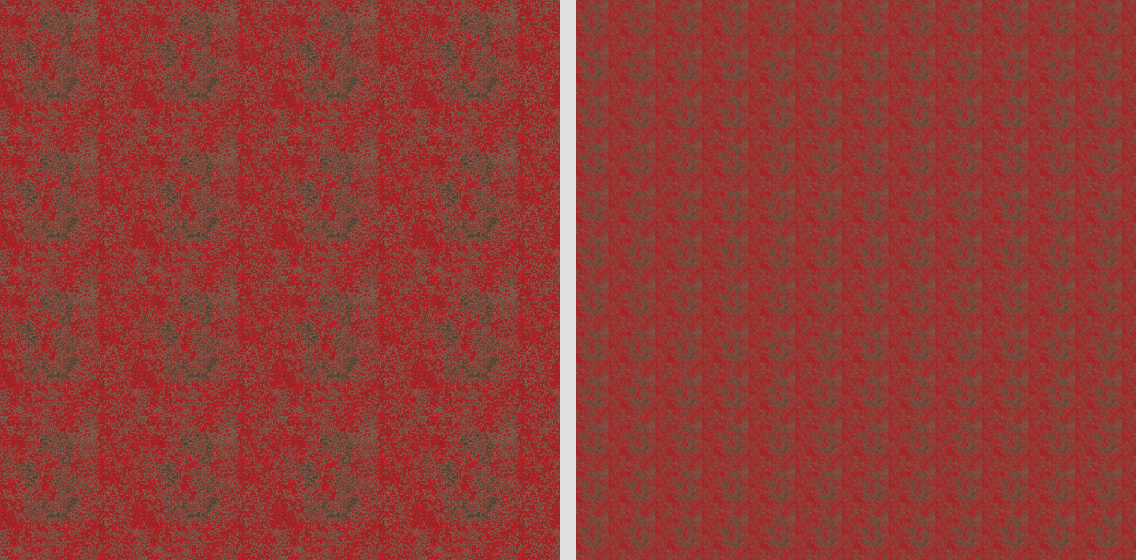
Left: one tile. Right: repeated 3 by 3.
Reproduce this texture procedurally as a WebGL 2 fragment shader.

```glsl
#version 300 es
precision highp float;
// Worn red paint flaking off brown ground, in a four by four grid of equal tiles.

uniform vec2 u_resolution;
out vec4 fragColor;

const float REPEATS = 4.0;
const vec3 PAINT = vec3(0.69, 0.12, 0.14);
const vec3 PAINT_SHADE = vec3(0.62, 0.135, 0.14);
const vec3 RIM = vec3(0.505, 0.345, 0.29);
const vec3 GROUND = vec3(0.385, 0.29, 0.225);
const vec3 GROUND_DARK = vec3(0.31, 0.255, 0.20);
const vec3 DUST = vec3(0.53, 0.41, 0.34);

const float WEAR_BIAS = 0.02;      // higher exposes more ground
const float CLOUD_WEAR = 0.70;     // patchiness of the wear
const float STAIN_WEAR = 0.29;
const float DUST_WEAR = 0.07;
const float BAND_PAINT = 0.15;     // paint kept along the bands
const float EDGE = 0.08;           // softness of the flake edges
const vec2 RIM_DEPTH = vec2(0.12, 0.29);
const vec2 BAND_CENTER = vec2(0.725, 0.245);
const vec2 BAND_WIDTH = vec2(0.030, 0.032);

// Patches inside one tile: center, then radii.
const vec4 STAINS[9] = vec4[9](
  vec4(0.45, 0.74, 0.08, 0.10), vec4(0.47, 0.60, 0.06, 0.07),
  vec4(0.34, 0.87, 0.10, 0.04), vec4(0.21, 0.63, 0.08, 0.11),
  vec4(0.32, 0.34, 0.12, 0.045), vec4(0.46, 0.38, 0.06, 0.06),
  vec4(0.98, 0.71, 0.06, 0.035), vec4(0.97, 0.22, 0.09, 0.02),
  vec4(0.21, 0.46, 0.07, 0.06));
const vec4 DUSTY[6] = vec4[6](
  vec4(0.77, 0.33, 0.06, 0.09), vec4(0.06, 0.48, 0.09, 0.05),
  vec4(0.80, 0.50, 0.05, 0.06), vec4(0.95, 0.26, 0.12, 0.04),
  vec4(0.11, 0.03, 0.08, 0.06), vec4(0.60, 0.88, 0.10, 0.08));

// Random pair for a lattice cell, wrapped to the period.
vec2 hash2(vec2 cell, float period) {
  uvec2 q = uvec2(mod(cell + 0.5, period));
  uint h = q.x * 1597u + q.y * 51749u + uint(period) * 7919u;
  h = (h ^ (h >> 15)) * 739391u;
  h = (h ^ (h >> 13)) * 668265u;
  h ^= h >> 16;
  return vec2(h & 1023u, (h >> 10) & 1023u) / 1023.0;
}

// Smooth value noise that wraps once per tile.
float valueNoise(vec2 p, float period) {
  p *= period;
  vec2 i = floor(p), f = fract(p);
  f = f * f * (3.0 - 2.0 * f);
  vec2 x = vec2(1.0, 0.0);
  return mix(mix(hash2(i, period).x, hash2(i + x, period).x, f.x),
             mix(hash2(i + x.yx, period).x, hash2(i + 1.0, period).x, f.x), f.y);
}

// Distance to the nearest scattered point, wrapping once per tile.
float cellNoise(vec2 p, float period) {
  p *= period;
  vec2 i = floor(p);
  float nearest = 2.0;
  for (int y = -1; y <= 1; y++)
    for (int x = -1; x <= 1; x++) {
      vec2 cell = i + vec2(x, y);
      nearest = min(nearest, distance(p, cell + hash2(cell, period)));
    }
  return nearest;
}

float clouds(vec2 p, float period) {
  float sum = 0.0, total = 0.0, weight = 1.0;
  for (int octave = 0; octave < 4; octave++) {
    sum += weight * valueNoise(p, period);
    total += weight;
    period = period * 2.0 + 1.0;
    weight *= 0.75;
  }
  return sum / total;
}

vec2 wrapOffset(vec2 d) { return fract(d + 0.5) - 0.5; }

float patchMask(vec2 p, vec4 spot) {
  vec2 d = wrapOffset(p - spot.xy) / spot.zw;
  return exp(-dot(d, d));
}

void main() {
  vec2 p = gl_FragCoord.xy / u_resolution * REPEATS;

  // Ragged coordinates for the large patches
  float cloud = clouds(p, 6.0);
  vec2 warp = vec2(clouds(p, 9.0), clouds(p + 0.37, 11.0)) - 0.5;
  vec2 ragged = p + 0.30 * warp;

  float stain = 0.0, dust = 0.0;
  for (int i = 0; i < 9; i++) stain = max(stain, patchMask(ragged, STAINS[i]));
  for (int i = 0; i < 6; i++) dust = max(dust, patchMask(ragged, DUSTY[i]));

  // Bands where the paint survives
  vec2 offset = wrapOffset(p + 0.05 * warp - BAND_CENTER) / BAND_WIDTH;
  vec2 bands = exp(-offset * offset);
  float band = max(bands.x, 0.7 * bands.y);

  // Fine flakes: positive depth shows the ground
  float grain = mix(valueNoise(p, 93.0), cellNoise(p, 64.0), 0.5);
  float depth = grain - 0.5 + WEAR_BIAS + CLOUD_WEAR * (cloud - 0.5)
              + STAIN_WEAR * stain + DUST_WEAR * dust - BAND_PAINT * band;
  float soft = max(EDGE, 0.5 * fwidth(depth));
  float bare = smoothstep(-soft, soft, depth);

  // Paint, pale flake rims, brown ground and dust
  vec3 paint = mix(PAINT, PAINT_SHADE, smoothstep(0.35, 0.75, valueNoise(p, 31.0)));
  vec3 ground = mix(GROUND, GROUND_DARK, stain * smoothstep(0.4, 0.65, clouds(p, 13.0)));
  vec3 worn = mix(RIM, ground, smoothstep(RIM_DEPTH.x, RIM_DEPTH.y, depth));
  worn = mix(worn, DUST, 0.5 * dust * (1.0 - 0.7 * stain));
  fragColor = vec4(mix(paint, worn, bare), 1.0);
}
```
